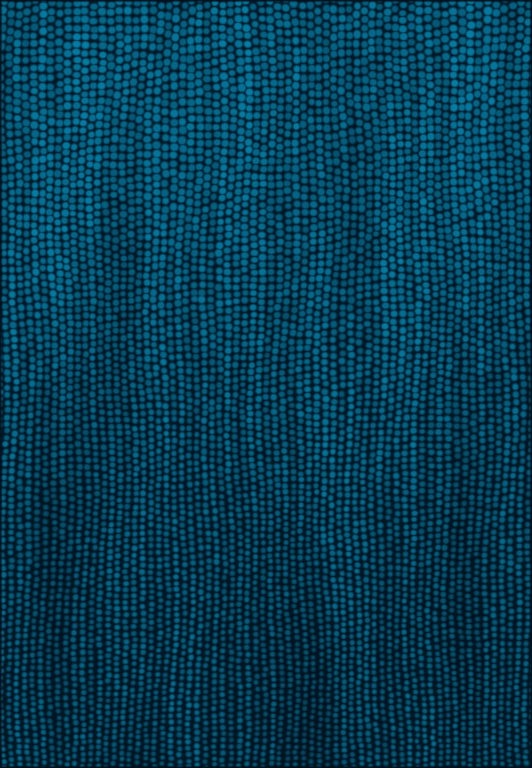
This texture is drawn by a WebGL 2 fragment shader. Its source:

```glsl
#version 300 es
precision highp float;
// Draws strands of soft teal beads on deep blue, large at the top and fine below.
// Each column has its own drifting row phase, so rows slip between grid and brick;
// hashes vary single beads, and layered sines add worn, shaded vertical bands.

uniform vec2 u_resolution;
out vec4 outColor;

const float COLUMNS = 66.0;
const float ROWS_LOW = 125.0;      // row density at the bottom edge
const float ROWS_HIGH = 87.0;      // row density at the top edge
const float RADIUS_LOW = 0.29;     // bead radii in column widths
const float RADIUS_HIGH = 0.45;
const float SOFTNESS = 0.21;
const float BEAD_JITTER = 0.09;
const float PHASE_JITTER = 0.28;
const float FRAME_WIDTH = 0.004;
const vec3 GAP_COLOR = vec3(0.008, 0.095, 0.155);
const vec3 SHADE_COLOR = vec3(0.005, 0.065, 0.110);
const vec3 BEAD_COLOR = vec3(0.015, 0.455, 0.600);

float hash(vec2 p) {
  vec3 q = fract(vec3(p.xyx) * vec3(0.1031, 0.1030, 0.0973));
  q += dot(q, q.yzx + 33.33);
  return fract((q.x + q.y) * q.z);
}

// Slow sideways sway of the strands, in columns
float sway(vec2 uv) {
  return 0.32 * sin(9.0 * uv.y + 7.0 * uv.x)
       + 0.16 * sin(23.0 * uv.y - 19.0 * uv.x);
}

// Row count up to a height, plus the drift of one strand
float rowPhase(float column, float y) {
  float rows = y * (ROWS_LOW + 0.5 * (ROWS_HIGH - ROWS_LOW) * y);
  float drift = 1.5 * sin(0.31 * column + 1.0 + 2.5 * y)
              + 0.5 * sin(0.83 * column - 6.0 * y)
              + 0.2 * sin(31.0 * y + 2.4 * column);
  return rows + drift + PHASE_JITTER * hash(vec2(column, 7.0));
}

// Broad vertical wear: 0 is worn dark, 1 is clean
float wear(vec2 uv) {
  float bands = sin(17.0 * uv.x + 1.6 * sin(5.0 * uv.y) + 1.0)
              + 0.6 * sin(41.0 * uv.x + 3.0 * uv.y)
              + 0.6 * sin(9.0 * uv.y - 7.0 * uv.x + 2.0);
  float height = mix(0.58, 0.92, smoothstep(0.0, 0.85, uv.y));
  return clamp(height + 0.10 * bands, 0.0, 1.0);
}

// Strongest bead over the neighbouring strands and rows
float beadField(vec2 uv, float aspect) {
  float x = uv.x * COLUMNS + sway(uv);
  float density = mix(ROWS_LOW, ROWS_HIGH, uv.y);
  float rowHeight = COLUMNS / (aspect * density);
  float soft = max(SOFTNESS, 0.8 * COLUMNS / u_resolution.x);
  float baseRadius = mix(RADIUS_LOW, RADIUS_HIGH, smoothstep(0.0, 1.0, uv.y));
  float field = 0.0;
  for (int i = -1; i <= 1; i++) {
    float column = floor(x) + float(i);
    float phase = rowPhase(column, uv.y);
    float strand = hash(vec2(column, 31.0));
    float streak = 0.5 + 0.5 * sin(7.0 * uv.y + 40.0 * strand);
    for (int j = -1; j <= 1; j++) {
      float row = floor(phase) + float(j);
      vec2 id = vec2(column, row);
      vec2 jitter = vec2(hash(id + 3.0), hash(id + 57.0)) - 0.5;
      vec2 offset = vec2(x - column - 0.5, (phase - row - 0.5) * rowHeight);
      offset += 2.0 * BEAD_JITTER * jitter * vec2(1.0, rowHeight);
      float size = hash(id + 113.0);
      float radius = baseRadius * (0.87 + 0.20 * size + 0.08 * streak);
      float bead = 1.0 - smoothstep(radius - soft, radius + soft, length(offset));
      float light = mix(0.80, 1.04, hash(id + 211.0)) * mix(0.82, 1.0, streak);
      field = max(field, bead * light);
    }
  }
  return field;
}

void main() {
  vec2 uv = gl_FragCoord.xy / u_resolution;
  float aspect = u_resolution.x / u_resolution.y;
  float clean = wear(uv);

  // Beads over a ground that darkens with wear
  vec3 ground = mix(SHADE_COLOR, GAP_COLOR, clean);
  float beads = beadField(uv, aspect);
  vec3 color = mix(ground, BEAD_COLOR, beads * mix(0.48, 1.08, clean));

  // Thin dark border along the edges
  vec2 inset = min(uv, 1.0 - uv) * vec2(aspect, 1.0);
  float inside = smoothstep(0.0, FRAME_WIDTH, min(inset.x, inset.y));
  color = mix(SHADE_COLOR, color, inside);

  outColor = vec4(color, 1.0);
}
```
